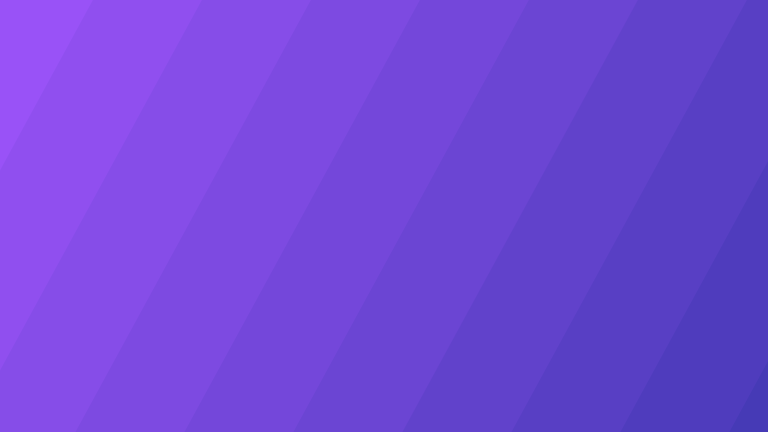
This background is drawn by a WebGL 1 fragment shader. Its source:

```glsl
precision highp float;

uniform vec2 u_resolution;

const vec3 VIOLET = vec3(0.600, 0.322, 0.967);
const vec3 INDIGO = vec3(0.273, 0.226, 0.713);

const float LEAN = 0.545;         // horizontal shift of an edge per unit of height
const float BAND_WIDTH = 0.2523;  // horizontal width of one band
const float FIRST_EDGE = -0.330;  // where the first edge meets the base line
const float LAST_BAND = 9.0;

// Distance along the slanted bands, counted in bands
float bandCoordinate(vec2 p, float lean, float firstEdge, float width) {
    return (p.x - lean * p.y - firstEdge) / width + 1.0;
}

// Staircase whose risers are softened over the given width
float smoothFloor(float x, float softness) {
    float nearestEdge = floor(x + 0.5);
    float riser = smoothstep(-softness, softness, x - nearestEdge);
    return nearestEdge - 1.0 + riser;
}

vec3 bandColor(float band, float lastBand, vec3 startColor, vec3 endColor) {
    return mix(startColor, endColor, clamp(band / lastBand, 0.0, 1.0));
}

void main() {
    // Height of the canvas is one unit
    vec2 p = gl_FragCoord.xy / u_resolution.y;
    float pixel = 1.0 / u_resolution.y;

    // Flat slanted bands stepping from violet to indigo
    float position = bandCoordinate(p, LEAN, FIRST_EDGE, BAND_WIDTH);
    float band = smoothFloor(position, 0.75 * pixel / BAND_WIDTH);

    gl_FragColor = vec4(bandColor(band, LAST_BAND, VIOLET, INDIGO), 1.0);
}
```
